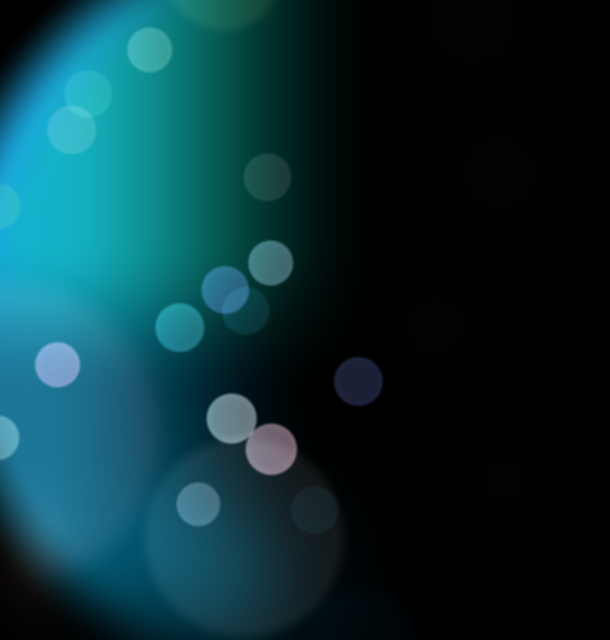
A Shadertoy shader for this background:

```glsl
const int LIGHTS = 16;

// Centre and radius of each small light
const vec3 LIGHT_SHAPE[LIGHTS] = vec3[](
    vec3(.234, .922, .035), vec3(.138, .853, .037), vec3(.112, .797, .038), vec3(-.003, .678, .035),
    vec3(.418, .723, .037), vec3(.423, .589, .035), vec3(.352, .547, .037), vec3(.384, .514, .037),
    vec3(.281, .488, .038), vec3(.090, .430, .035), vec3(-.005, .316, .035), vec3(.362, .346, .039),
    vec3(.424, .298, .040), vec3(.310, .212, .034), vec3(.492, .203, .037), vec3(.560, .404, .038));

// Colour added by each small light
const vec3 LIGHT_TINT[LIGHTS] = vec3[](
    vec3(.18, .12, .10), vec3(.07, .05, .03), vec3(.14, .05, .04), vec3(.08, .05, -.03),
    vec3(.10, .09, .09), vec3(.25, .28, .32), vec3(.16, .16, .28), vec3(.03, .08, .10),
    vec3(.11, .22, .24), vec3(.38, .17, .22), vec3(.25, .20, .16), vec3(.42, .42, .43),
    vec3(.45, .36, .40), vec3(.20, .19, .20), vec3(.02, .05, .06), vec3(.11, .13, .22));

float disc(vec2 p, vec2 center, float radius, float softness) {
    return 1.0 - smoothstep(-softness, softness, length(p - center) - radius);
}

float glow(vec2 p, vec2 center, vec2 spread) {
    vec2 q = (p - center) / spread;
    return exp(-0.5 * dot(q, q));
}

// Lens light: flat disc with a slightly brighter border
float bokeh(vec2 p, vec3 shape, float softness) {
    float border = smoothstep(0.6, 1.0, length(p - shape.xy) / shape.z);
    return disc(p, shape.xy, shape.z, softness) * (0.96 + 0.08 * border);
}

// Cyan on the left, through green, into black on the right
vec3 upperGradient(float x) {
    float level = smoothstep(0.60, 0.08, x);
    float blueRatio = mix(1.18, 0.9, clamp(x / 0.4, 0.0, 1.0));
    return vec3(0.08 * level * level, 0.7 * level, 0.7 * blueRatio * level);
}

vec3 lowerGradient(vec2 p) {
    return vec3(0.01, 0.42, 0.55) * smoothstep(0.5, 0.05, p.x) * smoothstep(-0.15, 0.2, p.y);
}

vec3 backdrop(vec2 p) {
    float rimDistance = length(p - vec2(0.521, 0.518));
    float upper = smoothstep(0.38, 0.63, p.y);
    vec3 color = mix(lowerGradient(p), upperGradient(p.x), upper);

    // Blue shift beside the upper rim, and a wide veil at the left
    color += vec3(0.03, -0.06, 0.06) * upper * smoothstep(0.48, 0.6, rimDistance)
           * smoothstep(0.4, 0.15, p.x);
    color += vec3(0.10, 0.04, 0.04) * disc(p, vec2(0.013, 0.323), 0.235, 0.03);
    return max(color, 0.0) * smoothstep(0.658, 0.54, rimDistance);
}

void mainImage(out vec4 fragColor, in vec2 fragCoord) {
    vec2 p = fragCoord / iResolution.y;
    float softness = max(0.0035, 1.0 / iResolution.y);
    vec3 color = backdrop(p);

    // Large blurred lights and low glows
    color += vec3(0.00, 0.13, 0.17) * glow(p, vec2(0.345, 0.09), vec2(0.105));
    color += vec3(0.075, 0.07, 0.07) * disc(p, vec2(0.382, 0.160), 0.155, 0.014);
    color += vec3(0.07, 0.065, 0.03) * disc(p, vec2(0.350, 1.045), 0.092, 0.012);
    color += vec3(0.08, 0.06, 0.05) * glow(p, vec2(0.055, 0.135), vec2(0.04, 0.06));
    color += vec3(0.00, 0.02, 0.03) * disc(p, vec2(0.560, 0.00), 0.08, 0.02);

    // Faint ghosts in the dark side
    for (int i = 0; i < 4; i++) {
        float k = float(i);
        vec2 center = vec2(0.74 + 0.06 * sin(k * 2.4), 0.97 - 0.24 * k);
        color += 0.009 * disc(p, center, 0.07 - 0.012 * k, 0.015);
    }

    for (int i = 0; i < LIGHTS; i++) {
        color += LIGHT_TINT[i] * bokeh(p, LIGHT_SHAPE[i], softness);
    }

    fragColor = vec4(clamp(color, 0.0, 1.0), 1.0);
}
```
